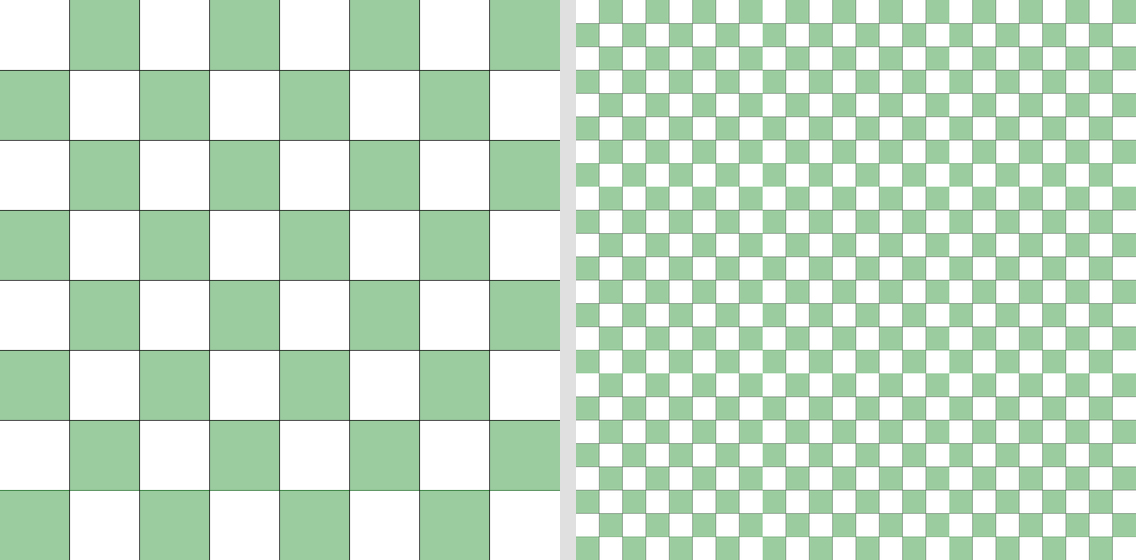
Left: one tile. Right: repeated 3 by 3.
Write a three.js fragment shader that draws this pattern.

```glsl
varying vec2 vUv;

// Square wave with smoothed edges: +1 in even cells, -1 in odd cells
vec2 alternate(vec2 p, vec2 pixel) {
  vec2 edge = abs(mod(p - 0.5, 2.0) - 1.0) - 0.5;
  return 2.0 * clamp(edge / pixel, -0.5, 0.5);
}

// Share of each pixel covered by the thin lines between cells
vec2 lineCoverage(vec2 p, vec2 pixel) {
  vec2 d = fract(p + 0.5) - 0.5;
  vec2 halfWidth = vec2(0.0054);
  vec2 overlap = min(d + 0.5 * pixel, halfWidth) - max(d - 0.5 * pixel, -halfWidth);
  return clamp(overlap / pixel, 0.0, 1.0);
}

void main() {
  vec2 cell = vUv * 8.0;
  vec2 pixel = fwidth(cell);

  // Checkerboard
  vec2 parity = alternate(cell, pixel);
  float checker = 0.5 + 0.5 * parity.x * parity.y;
  vec3 color = mix(vec3(1.0), vec3(0.608, 0.8, 0.624), checker);

  // Inner grid lines, slightly left of and below the cell borders; none on the rim
  vec2 grid = cell + 0.0046;
  vec2 inner = step(0.5, grid) * step(grid, vec2(7.5));
  vec2 line = lineCoverage(grid, pixel) * inner;
  vec3 ink = vec3(0.05);

  // The lowest horizontal line is dark green
  float lowest = 1.0 - step(0.5, abs(grid.y - 1.0));
  vec3 rowColor = mix(ink, vec3(0.12, 0.42, 0.15), lowest);
  color = mix(color, rowColor, line.y);
  color = mix(color, ink, line.x);

  gl_FragColor = vec4(color, 1.0);
}
```
